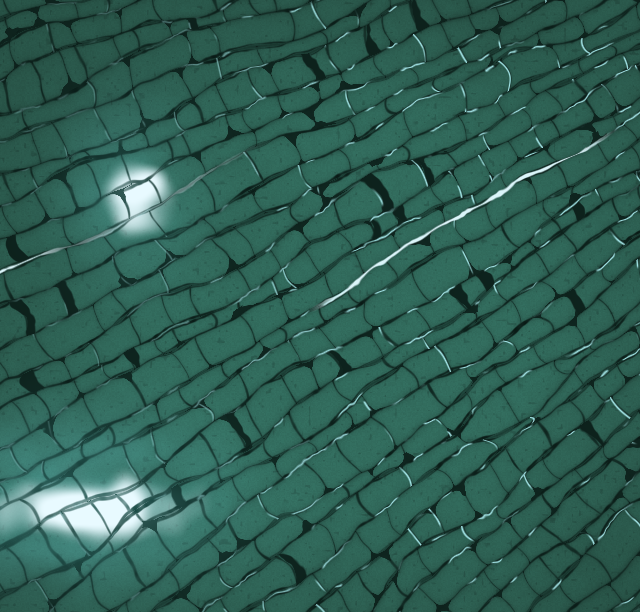
This texture is drawn by a Shadertoy shader. Its source:

```glsl
float hash(vec2 p) {
    vec3 q = fract(p.xyx * 0.1031);
    q += dot(q, q.yzx + 33.33);
    return fract((q.x + q.y) * q.z);
}

float noise(vec2 p) {
    vec2 i = floor(p), f = fract(p);
    f = f * f * (3.0 - 2.0 * f);
    return mix(mix(hash(i), hash(i + vec2(1, 0)), f.x),
               mix(hash(i + vec2(0, 1)), hash(i + vec2(1, 1)), f.x), f.y);
}

vec2 noise2(vec2 p) {
    return vec2(noise(p), noise(p + 31.7)) - 0.5;
}

// Antialiased line of half width w at distance d
float stroke(float d, float w) {
    float px = 1.0 / iResolution.y;
    return 1.0 - smoothstep(w - px, w + px, abs(d));
}

float blob(vec2 p, vec2 radius) {
    p /= radius;
    return exp(-dot(p, p));
}

// Uneven boundary between two rows of cells
float rowWall(float k, float x) {
    return k + 0.7 * (noise(vec2(x * 7.0, k * 17.0)) - 0.5)
             + 0.14 * (noise(vec2(x * 22.0, k * 13.0 + 5.0)) - 0.5);
}

// Bowed and tilted wall across row k, t runs over the row
float endWall(float j, float k, float t) {
    float bow = hash(vec2(j + 3.0, k + 51.0)) - 0.5;
    float tilt = hash(vec2(j + 19.0, k + 23.0)) - 0.5;
    return j + 0.56 * (hash(vec2(j, k)) - 0.5) + 0.9 * bow * t * (1.0 - t) + 0.2 * tilt * (t - 0.5);
}

void mainImage(out vec4 fragColor, in vec2 fragCoord) {
    vec2 p = fragCoord / iResolution.y;

    // Rows fan out from a far point at the upper right
    vec2 warped = p + 0.014 * noise2(p * 9.0) + 0.005 * noise2(p * 40.0);
    vec2 fan = vec2(3.03, 1.95) - warped;
    float x = 4.0 - length(fan);
    float y = atan(fan.y, fan.x) * 67.0;
    float rowHeight = length(fan) / 67.0;

    // Row that holds this point, and signed distance to its nearer side
    float k = floor(y);
    if (y < rowWall(k, x)) k -= 1.0;
    else if (y > rowWall(k + 1.0, x)) k += 1.0;
    float lo = rowWall(k, x), hi = rowWall(k + 1.0, x);
    float t = (y - lo) / (hi - lo);
    float sideId = t < 0.5 ? k : k + 1.0;
    float side = (y - (t < 0.5 ? lo : hi)) * rowHeight;

    // Cell within the row, and signed distance to its nearer end
    float cellLength = mix(0.045, 0.095, hash(vec2(k, 5.0)));
    float u = x / cellLength + 20.0 * hash(vec2(k, 9.0));
    float j = floor(u);
    if (u < endWall(j, k, t)) j -= 1.0;
    else if (u > endWall(j + 1.0, k, t)) j += 1.0;
    float a = (u - endWall(j, k, t)) * cellLength;
    float b = (endWall(j + 1.0, k, t) - u) * cellLength;
    float endId = a < b ? j : j + 1.0;
    float end = a < b ? a : -b;

    // Lamp reflections: cloudy haze around white cores
    float haze = 0.6 * blob(p - vec2(0.21, 0.69), vec2(0.1, 0.13))
               + blob(p - vec2(0.12, 0.18), vec2(0.22, 0.12));
    haze *= 0.7 + 0.6 * noise(p * vec2(14.0, 22.0));
    float core = blob(p - vec2(0.22, 0.68), vec2(0.075, 0.062))
               + blob(p - vec2(0.14, 0.17), vec2(0.19, 0.062));
    core = smoothstep(0.35, 0.9, core + 0.4 * (noise(p * 24.0) - 0.5));

    // Dark walls: ragged strands, cross walls, filled corners and patches
    float ragged = noise(warped * 110.0);
    float gap = 0.0035 * smoothstep(0.35, 0.9, noise(vec2(x * 22.0, sideId * 11.0)));
    float thick = noise(vec2(x * 34.0, sideId * 7.0 + 2.0)) * (0.5 + ragged);
    float wall = (0.55 + 0.4 * thick) * stroke(abs(side) - gap, 0.0002 + 0.0019 * thick + 0.002 * haze);
    wall = max(wall, 0.35 * stroke(side, gap));
    float endHash = hash(vec2(endId + 7.0, k + 77.0));
    float endWidth = 0.0003 + 0.0035 * endHash * endHash * noise(warped * 45.0) + 0.002 * haze;
    wall = max(wall, (0.55 + 0.35 * ragged) * stroke(end, endWidth));
    float cornerSize = 0.004 + 0.032 * pow(hash(vec2(endId + 40.0, sideId)), 5.0);
    float corner = pow(sqrt(abs(side)) + sqrt(abs(end)), 2.0);
    wall = max(wall, 0.9 * stroke(corner, cornerSize * (0.7 + 0.6 * ragged)));
    float patchWidth = 0.011 * noise(warped * 40.0) + 0.004 * ragged;
    wall = max(wall, 0.95 * step(0.935, endHash) * stroke(end - 0.006, patchWidth));
    float shadow = 0.28 * exp(-abs(side) / 0.004) + 0.16 * exp(-abs(end) / 0.003);

    // Green film, darker towards the corners, with faint mottling and specks
    float light = 1.0 - smoothstep(0.15, 0.75, length(p - vec2(0.57, 0.48)));
    light += 0.4 * (noise(p * 5.0) - 0.5) + 0.15 * (noise(p * 60.0) - 0.5);
    vec3 color = mix(vec3(0.16, 0.335, 0.285), vec3(0.197, 0.425, 0.367), clamp(light, 0.0, 1.0));
    color *= 1.0 - 0.14 * smoothstep(0.8, 0.97, noise(p * 170.0));
    color *= 0.97 + 0.06 * hash(floor(p * 490.0));
    color *= 1.0 - shadow;
    color += haze * vec3(0.11, 0.21, 0.23);
    color = mix(color, vec3(0.91, 0.98, 1.0), core);

    vec3 wallColor = mix(vec3(0.045, 0.12, 0.1), vec3(0.13, 0.33, 0.31), clamp(haze, 0.0, 1.0));
    color = mix(color, wallColor, wall);

    // Short broken glints beside the walls, more of them on the right
    float streak = smoothstep(0.64, 0.85, noise(vec2(x * 40.0, sideId * 19.0)));
    float sideGlint = streak * stroke(side - 0.004 * (ragged - 0.3), 0.0011);
    float endGlint = step(0.74, hash(vec2(endId + 60.0, k + 3.0)))
                   * smoothstep(0.35, 0.65, noise(warped * 60.0)) * stroke(end + 0.002, 0.0012);
    float glint = max(sideGlint, endGlint) * mix(0.3, 1.0, smoothstep(0.15, 0.65, p.x));
    color = mix(color, vec3(0.66, 0.92, 0.93), glint);

    // Two long bright splits along single rows
    float rightSplit = smoothstep(0.5, 0.56, p.x) * (1.0 - smoothstep(0.94, 1.02, p.x));
    float leftSplit = mix(1.0, 0.4, smoothstep(0.03, 0.12, p.x)) * (1.0 - smoothstep(0.3, 0.45, p.x));
    float split = sideId == 35.0 ? rightSplit : sideId == 29.0 ? leftSplit : 0.0;
    split *= stroke(side, 0.0004 + 0.0036 * noise(vec2(x * 34.0, 4.0)) * (0.4 + ragged));
    color = mix(color, vec3(0.86, 0.96, 0.98), split);

    fragColor = vec4(color, 1.0);
}
```
